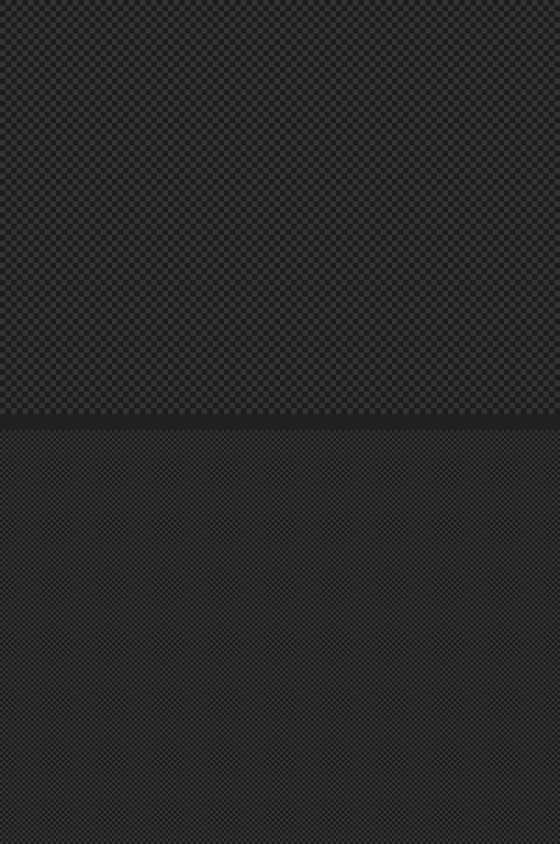
Top, the tile; bottom, the same tile 2 across and 2 down.
Reproduce this pattern procedurally as a Shadertoy shader.

```glsl
// Fine two-tone checkerboard of dark grey squares, seamless on all edges.

#define REPEATS vec2(50.0, 37.0)   // light-dark pairs across and down
#define LIGHT_GREY vec3(0.20)
#define DARK_GREY vec3(0.11)

// Integral of a square wave that is +1 on [0,1) and -1 on [1,2)
vec2 triangleWave(vec2 p) {
    return 1.0 - abs(1.0 - mod(p, 2.0));
}

// Checker sign, averaged exactly over a box of the given size
float filteredChecker(vec2 p, vec2 size) {
    vec2 wave = (triangleWave(p + 0.5 * size) - triangleWave(p - 0.5 * size)) / size;
    return wave.x * wave.y;
}

void mainImage(out vec4 fragColor, in vec2 fragCoord) {
    // Two squares per repeat; whole counts keep the edges continuous
    vec2 squares = 2.0 * REPEATS;
    vec2 p = fragCoord / iResolution.xy * squares;
    vec2 pixelSize = squares / iResolution.xy;

    float lightness = 0.5 + 0.5 * filteredChecker(p, pixelSize);
    fragColor = vec4(mix(DARK_GREY, LIGHT_GREY, lightness), 1.0);
}
```
